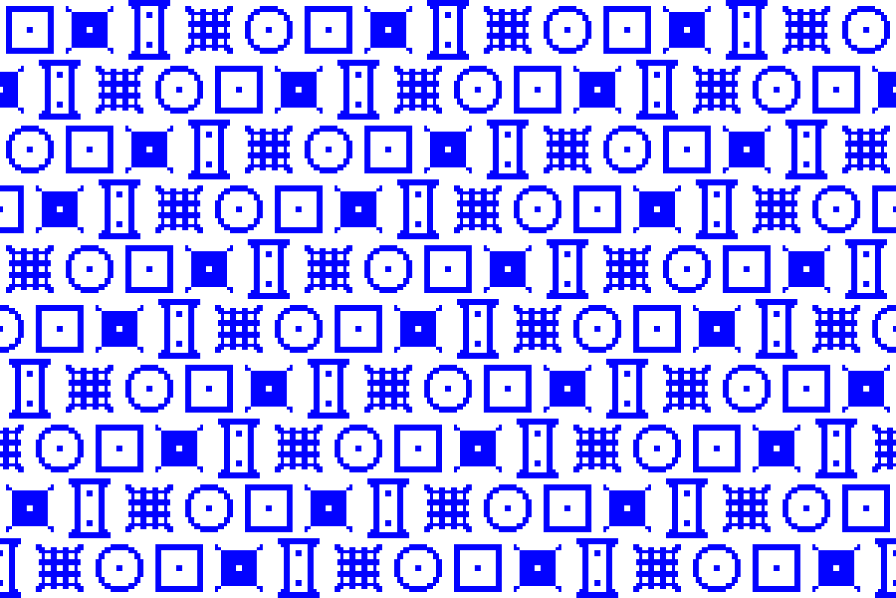
Reproduce this pattern procedurally as a WebGL 2 fragment shader.

```glsl
#version 300 es
precision highp float;

uniform vec2 u_resolution;
out vec4 fragColor;

// True inside a centred box of the given half size
bool box(vec2 q, vec2 halfSize) {
    return all(lessThan(q, halfSize));
}

// Glyphs are mirrored in both axes, so q is the absolute position
// of a block centre on a 20 x 20 grid
bool frame(vec2 q) {
    return box(q, vec2(8.0)) && !box(q, vec2(6.0)) || box(q, vec2(1.0));
}

bool solidTile(vec2 q) {
    bool body = box(q, vec2(6.0)) && !box(q, vec2(1.0));
    bool hook = box(abs(q - 7.0), vec2(1.0)) && (q.x > 7.0 || q.y < 7.0);
    return body || hook;
}

bool pillar(vec2 q) {
    bool cap = q.y > 8.0 && q.x < 7.0;
    bool flare = q.y > 7.0 && q.y < 8.0 && q.x > 3.0 && q.x < 6.0;
    bool post = q.y < 8.0 && q.x > 3.0 && q.x < 5.0;
    bool dots = box(abs(q - vec2(0.0, 5.0)), vec2(1.0));
    return cap || flare || post || dots;
}

bool lattice(vec2 q) {
    float far = max(q.x, q.y);
    bool bars = far < 7.0 && (abs(q.x - 2.0) < 1.0 || abs(q.y - 2.0) < 1.0);
    bool rim = far > 5.0 && far < 6.0;
    bool spikes = box(abs(q - 6.5), vec2(1.5)) && abs(q.x - q.y) < 1.5;
    return bars || rim || spikes;
}

bool ring(vec2 q) {
    float r = length(q);
    return r > 6.4 && r < 8.1 || box(q, vec2(1.0));
}

// Ink at a canvas position, with the row counted from the top
float ink(vec2 uv) {
    vec2 grid = vec2(uv.x, 1.0 - uv.y) * vec2(15.0, 10.0);
    float row = floor(grid.y);
    float odd = mod(row, 2.0);
    grid.x += 0.5 * odd;

    // Each pair of rows shifts the sequence by one glyph
    float kind = mod(floor(grid.x) + odd - floor(row * 0.5) + 0.5, 5.0);
    vec2 q = abs(floor(fract(grid) * 20.0) - 9.5);

    bool hit = kind < 1.0 ? frame(q)
             : kind < 2.0 ? solidTile(q)
             : kind < 3.0 ? pillar(q)
             : kind < 4.0 ? lattice(q)
             : ring(q);
    return hit ? 1.0 : 0.0;
}

void main() {
    // Average a 5 x 5 set of samples for smooth block edges
    float coverage = 0.0;
    for (int j = 0; j < 5; j++) {
        for (int i = 0; i < 5; i++) {
            vec2 offset = (vec2(i, j) - 2.0) / 5.0;
            coverage += ink((gl_FragCoord.xy + offset) / u_resolution) / 25.0;
        }
    }
    vec3 paper = vec3(1.0);
    vec3 blueInk = vec3(0.01, 0.01, 1.0);
    fragColor = vec4(mix(paper, blueInk, coverage), 1.0);
}
```
